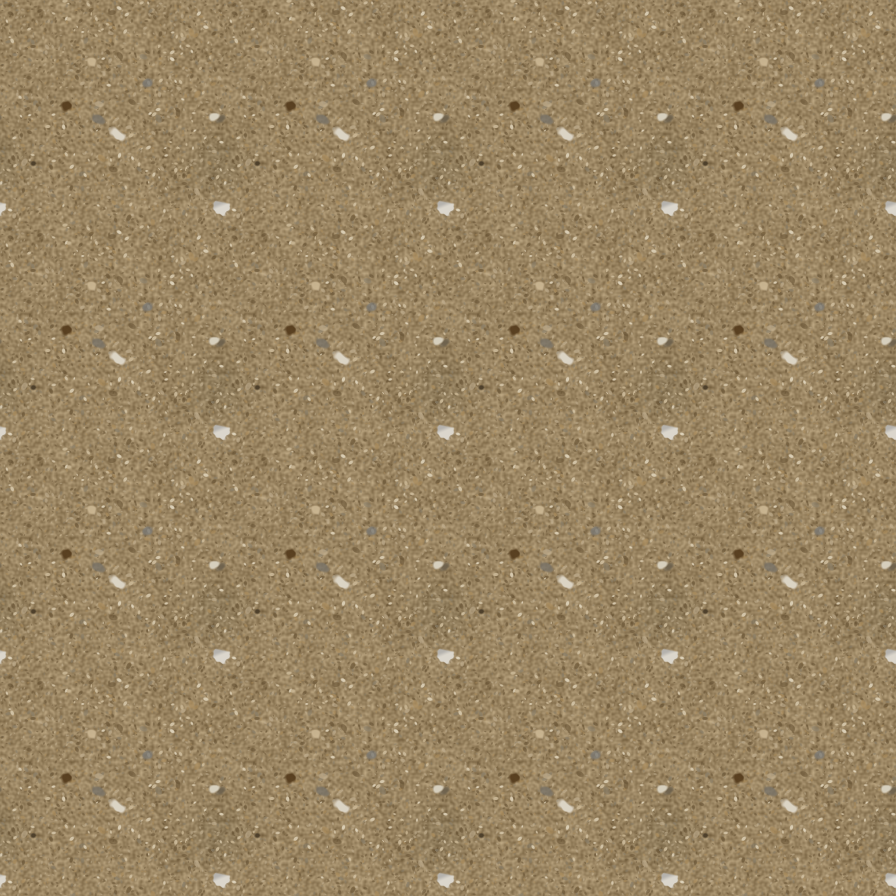
Write a three.js fragment shader that draws this texture.

```glsl
// Sandy ground of fine grit with pale chips and a few pebbles, tiled four by four.
varying vec2 vUv;

vec2 hash2(vec2 p) {
  vec3 q = fract(p.xyx * vec3(0.1031, 0.1030, 0.0973));
  q += dot(q, q.yzx + 33.33);
  return fract((q.xx + q.yz) * q.zy);
}

vec2 spin(vec2 p, float angle) {
  float c = cos(angle), s = sin(angle);
  return vec2(c * p.x + s * p.y, c * p.y - s * p.x);
}

// Gradient noise that wraps after one tile
float corner(vec2 cell, vec2 offset, float count) {
  float angle = 6.2832 * hash2(mod(cell, count) + count).x;
  return dot(vec2(cos(angle), sin(angle)), offset);
}

float noise(vec2 tile, float count) {
  vec2 p = tile * count, i = floor(p), f = p - i;
  vec2 w = f * f * f * (f * (f * 6.0 - 15.0) + 10.0);
  vec2 e = vec2(1.0, 0.0);
  float low = mix(corner(i, f, count), corner(i + e, f - e, count), w.x);
  float high = mix(corner(i + e.yx, f - e.yx, count), corner(i + 1.0, f - 1.0, count), w.x);
  return mix(low, high, w.y);
}

// Scattered oval grains: x is coverage, y a random value for each grain
vec2 grains(vec2 tile, float count, float density, float seed) {
  vec2 p = tile * count, best = vec2(0.0);
  float soft = 0.005 * count;
  for (int y = -1; y <= 1; y++) {
    for (int x = -1; x <= 1; x++) {
      vec2 cell = floor(p) + vec2(float(x), float(y));
      vec2 id = mod(cell, count) + seed;
      vec2 place = hash2(id), form = hash2(id + 57.3), pick = hash2(id + 131.7);
      vec2 d = spin(p - cell - 0.15 - 0.7 * place, 6.2832 * form.x);
      float edge = length(d * vec2(1.0, 1.6)) - mix(0.18, 0.46, form.y);
      float cover = (1.0 - smoothstep(-soft, soft, edge)) * step(pick.x, density);
      if (cover > best.x) best = vec2(cover, pick.y);
    }
  }
  return best;
}

vec3 gritColor(float pick) {
  vec3 color = mix(vec3(0.40, 0.32, 0.20), vec3(0.53, 0.49, 0.41), step(0.35, pick));
  color = mix(color, vec3(0.67, 0.55, 0.36), step(0.55, pick));
  return mix(color, vec3(0.76, 0.69, 0.57), step(0.75, pick));
}

// Shortest offset to a place in the tile, across its edges
vec2 offsetTo(vec2 tile, vec2 center) {
  return fract(tile - center + 0.5) - 0.5;
}

float patchAt(vec2 tile, vec2 center, float radius) {
  vec2 d = offsetTo(tile, center) / radius;
  return exp(-dot(d, d));
}

float pebble(vec2 tile, vec2 center, vec2 radius, float angle) {
  vec2 d = spin(offsetTo(tile, center), angle);
  float edge = length(d / radius) - 1.0 + 0.4 * noise(tile, 40.0);
  float soft = 0.006 / min(radius.x, radius.y);
  return 1.0 - smoothstep(-soft, soft, edge);
}

void main() {
  vec2 tile = fract(vUv * 4.0);

  // Packed sand with broad stains
  float shade = 0.15 * noise(tile, 61.0) + 0.08 * noise(tile, 31.0) + 0.045 * noise(tile, 6.0);
  vec3 color = vec3(0.607, 0.523, 0.385) + shade * vec3(1.0, 1.0, 0.95);
  color -= vec3(0.055, 0.045, 0.035) * patchAt(tile, vec2(0.97, 0.27), 0.13);

  // Mixed grit, fine to coarse
  vec2 fine = grains(tile, 58.0, 0.4, 11.0);
  color = mix(color, gritColor(fine.y), 0.55 * fine.x);
  vec2 medium = grains(tile, 36.0, 0.16, 83.0);
  color = mix(color, gritColor(medium.y), 0.65 * medium.x);
  vec2 coarse = grains(tile, 23.0, 0.06, 211.0);
  color = mix(color, gritColor(coarse.y), 0.6 * coarse.x);

  // Pale chips, thicker in three clusters
  float cluster = patchAt(tile, vec2(0.82, 0.78), 0.09)
    + patchAt(tile, vec2(0.32, 0.93), 0.08) + patchAt(tile, vec2(0.755, 0.29), 0.08);
  vec2 chips = grains(tile, 40.0, 0.055 + 0.3 * cluster, 307.0);
  color = mix(color, mix(vec3(0.77, 0.69, 0.55), vec3(0.89, 0.85, 0.76), chips.y), 0.9 * chips.x);

  // Dark, grey and cream pebbles
  color = mix(color, vec3(0.32, 0.22, 0.10), 0.9 * pebble(tile, vec2(0.297, 0.526), vec2(0.022), 0.0));
  color = mix(color, vec3(0.25, 0.20, 0.13), 0.85 * pebble(tile, vec2(0.15, 0.27), vec2(0.011), 0.0));
  color = mix(color, vec3(0.46, 0.44, 0.40), 0.8 * pebble(tile, vec2(0.44, 0.469), vec2(0.03, 0.02), -0.4));
  color = mix(color, vec3(0.47, 0.47, 0.46), 0.75 * pebble(tile, vec2(0.66, 0.63), vec2(0.024, 0.018), 0.3));
  color = mix(color, vec3(0.80, 0.72, 0.58), 0.9 * pebble(tile, vec2(0.41, 0.724), vec2(0.019), 0.0));
  color = mix(color, vec3(0.40, 0.36, 0.29), 0.8 * pebble(tile, vec2(0.985, 0.468), vec2(0.022, 0.014), 0.5));
  color = mix(color, vec3(0.84, 0.81, 0.74), pebble(tile, vec2(0.955, 0.478), vec2(0.022, 0.016), 0.2));

  // Slanted white chip and large flat-topped white stone
  color = mix(color, vec3(0.86, 0.83, 0.77), pebble(tile, vec2(0.525, 0.40), vec2(0.038, 0.019), -0.6));
  vec2 stone = offsetTo(tile, vec2(0.99, 0.078));
  float cut = 1.0 - smoothstep(0.014, 0.026, stone.y + 0.2 * stone.x);
  vec3 stoneColor = mix(vec3(0.86, 0.84, 0.80), vec3(0.71, 0.70, 0.68), smoothstep(-0.005, 0.02, stone.y - 0.4 * stone.x));
  color = mix(color, stoneColor, cut * pebble(tile, vec2(0.99, 0.078), vec2(0.037, 0.038), 0.0));

  gl_FragColor = vec4(color, 1.0);
}
```
